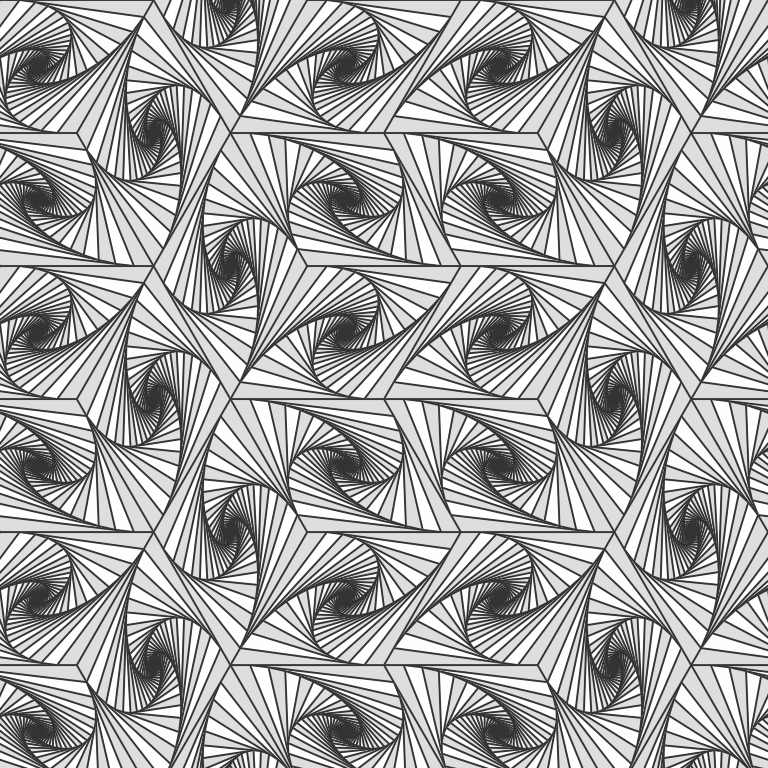
Reproduce this pattern procedurally as a WebGL 2 fragment shader.

```glsl
#version 300 es
precision highp float;
// Rhombus tiling in which every tile holds a whirl of nested, turning outlines.

#define EDGES_ACROSS 5.0   // rhombus edges per canvas height
#define TURN 0.128         // fraction of an edge each nested corner advances
#define RINGS 30           // nested outlines per tile
#define LINE_WIDTH 0.0125  // in rhombus edges
#define INK vec3(0.20)
#define GREY vec3(0.87)
#define WHITE vec3(0.995)

uniform vec2 u_resolution;
out vec4 fragColor;

const float ROW = 0.8660254;              // height of one lattice row
const vec2 PERIOD = vec2(3.0, 2.0 * ROW); // six rhombi per period

// Offset from the nearest repeat of a centre.
vec2 nearestRepeat(vec2 p, vec2 centre) {
    return mod(p - centre + 0.5 * PERIOD, PERIOD) - 0.5 * PERIOD;
}

bool insideUpright(vec2 d) {
    return 2.0 * abs(d.x) + abs(d.y) / ROW < 1.0;
}

// Maps the tile under p to the square [-1, 1]; toSquare is its linear part.
vec2 tileCoords(vec2 p, out mat2 toSquare) {
    vec2 first = nearestRepeat(p, vec2(0.0, ROW));
    vec2 second = nearestRepeat(p, vec2(0.5, 0.0));
    bool inFirst = insideUpright(first);

    // Upright rhombi, whirling the opposite way
    if (inFirst || insideUpright(second)) {
        toSquare = mat2(-2.0, 2.0, 1.0 / ROW, 1.0 / ROW);
        return toSquare * (inFirst ? first : second);
    }

    // Slanted rhombi, leaning alternately left and right by row
    vec2 q = mod(p, PERIOD);
    float row = q.y / ROW;
    float lean = row < 1.0 ? 1.0 : -1.0;
    float shift = row < 1.0 ? row : 2.0 - row;
    toSquare = mat2(2.0, 0.0, lean / ROW, 2.0 / ROW);
    return 2.0 * fract(vec2(q.x + 0.5 * shift, row)) - 1.0;
}

// Distance to the outline of the unit square in tile units, positive inside.
float outlineDistance(vec2 w, mat2 toSquare) {
    vec2 slope = vec2(length(vec2(toSquare[0].x, toSquare[1].x)),
                      length(vec2(toSquare[0].y, toSquare[1].y)));
    vec2 d = (1.0 - abs(w)) / slope;
    return min(d.x, d.y);
}

void main() {
    // Lattice rows are counted down from the top edge
    vec2 p = vec2(gl_FragCoord.x, u_resolution.y - gl_FragCoord.y);
    p = p / u_resolution.y * EDGES_ACROSS - vec2(1.0, 0.0);
    float soft = 0.65 * EDGES_ACROSS / u_resolution.y;

    mat2 toSquare;
    vec2 w = tileCoords(p, toSquare);

    // Each step turns and enlarges the next inner outline to the unit square
    float stay = 1.0 - TURN;
    mat2 whirl = mat2(stay, -TURN, TURN, stay) / (stay * stay + TURN * TURN);

    vec3 color = GREY;
    float nearest = 1e3;
    for (int i = 0; i < RINGS; i++) {
        float d = outlineDistance(w, toSquare);
        vec3 fill = i % 2 == 0 ? GREY : WHITE;
        color = mix(color, fill, smoothstep(-soft, soft, d));
        nearest = min(nearest, abs(d));
        w = whirl * w;
        toSquare = whirl * toSquare;
    }

    // Solid core
    if (max(abs(w.x), abs(w.y)) < 1.0) nearest = 0.0;

    float halfWidth = 0.5 * LINE_WIDTH;
    float ink = 1.0 - smoothstep(halfWidth - soft, halfWidth + soft, nearest);
    fragColor = vec4(mix(color, INK, ink), 1.0);
}
```
